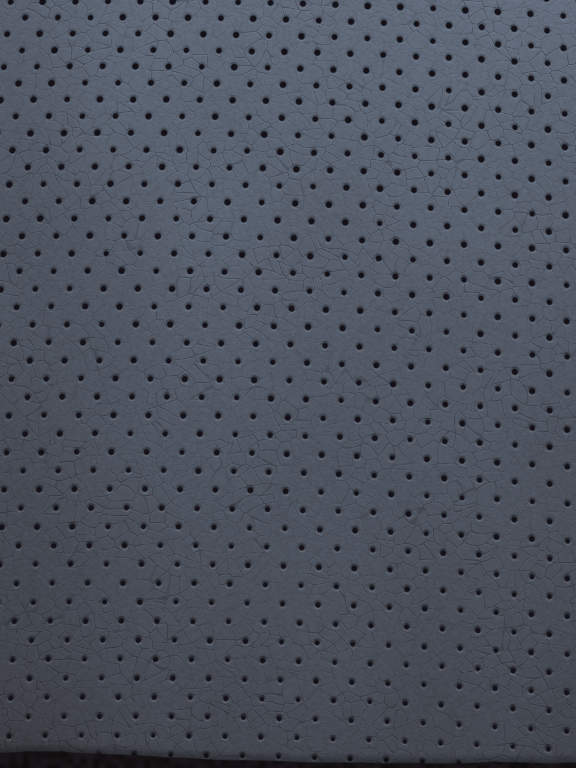
Reproduce this texture procedurally as a WebGL 2 fragment shader.

```glsl
#version 300 es
precision highp float;

uniform vec2 u_resolution;
out vec4 fragColor;

// Colours
const vec3 LEATHER_DARK = vec3(0.245, 0.255, 0.285);
const vec3 LEATHER_LIGHT = vec3(0.385, 0.425, 0.488);
const vec3 HOLE_COLOR = vec3(0.075, 0.068, 0.09);
const vec3 BACKDROP = vec3(0.075, 0.06, 0.07);

// Lengths are in canvas heights
const float HOLE_RADIUS = 0.0040;
const float HOLE_JITTER = 0.0007;
const vec3 COLUMN_START = vec3(0.310, -0.0547, 0.013);   // polynomial in depth
const vec3 COLUMN_GAP = vec3(0.0423, 0.0072, -0.0026);   // polynomial in depth
const vec3 ROW_COUNT = vec3(24.0, -3.84, 1.23);          // depth, depth^2, depth^3
const float ROW_PHASE = 0.07;
const float ROW_BEND = 0.0538;
const float BEND_CENTER = 0.143;
const float GRAIN_SCALE = 52.0;
const float FINE_GRAIN_SCALE = 105.0;
const float CREASE_WIDTH = 0.10;
const float CREASE_DEPTH = 0.14;
const float RELIEF_STEP = 0.0016;

vec2 hash2(vec2 p) {
  vec3 q = fract(p.xyx * vec3(0.1031, 0.1030, 0.0973));
  q += dot(q, q.yzx + 33.33);
  return fract((q.xx + q.yz) * q.zy);
}

float noise(vec2 p) {
  vec2 i = floor(p), f = fract(p);
  f = f * f * (3.0 - 2.0 * f);
  float low = mix(hash2(i).x, hash2(i + vec2(1, 0)).x, f.x);
  float high = mix(hash2(i + vec2(0, 1)).x, hash2(i + vec2(1, 1)).x, f.x);
  return mix(low, high, f.y);
}

float quadratic(vec3 c, float t) {
  return c.x + t * (c.y + t * c.z);
}

// Gap between the two nearest cell centres: zero along cell borders
float cellBorder(vec2 p) {
  vec2 i = floor(p), f = fract(p);
  float nearest = 9.0, second = 9.0;
  for (int y = -1; y <= 1; y++)
    for (int x = -1; x <= 1; x++) {
      vec2 o = vec2(x, y);
      float d = length(o + hash2(i + o) - f);
      second = min(second, max(nearest, d));
      nearest = min(nearest, d);
    }
  return second - nearest;
}

// Leather creases, from 0 on flat skin to 1 in a groove
float creases(vec2 p) {
  vec2 warp = vec2(noise(p * 35.0), noise(p * 35.0 + 40.0)) - 0.5;
  vec2 q = mat2(0.92, -0.38, 0.50, 1.12) * (p + 0.016 * warp);
  float coarse = 1.0 - smoothstep(0.0, CREASE_WIDTH, cellBorder(q * GRAIN_SCALE));
  float fine = 1.0 - smoothstep(0.0, 2.0 * CREASE_WIDTH, cellBorder(q.yx * FINE_GRAIN_SCALE));
  float wear = smoothstep(0.2, 0.75, noise(p * 24.0 + 9.0));
  return coarse * mix(0.3, 1.0, wear) + 0.32 * fine * (1.0 - 0.5 * wear);
}

// Offset from the nearest hole in one staggered lattice; z is its random size
vec3 holeOffset(vec2 grid, vec2 cellSize, float stagger) {
  vec2 g = grid - stagger;
  vec2 id = floor(g + 0.5);
  vec2 random = hash2(id + 57.0 + 100.0 * stagger);
  return vec3((g - id) * cellSize + HOLE_JITTER * (random - 0.5), random.x);
}

void main() {
  vec2 p = gl_FragCoord.xy / u_resolution.y;
  float pixel = 1.0 / u_resolution.y;
  float down = 1.0 - p.y;

  // Broad light, fading downward and toward the left
  float tone = 0.98 - 0.80 * down - 0.24 * smoothstep(0.28, 0.0, p.x);
  tone -= 0.12 * smoothstep(0.62, 0.75, p.x) * down;
  tone += 0.12 * (noise(p * 7.0) - 0.5) + 0.12 * (noise(p * 230.0) - 0.5);
  vec3 color = mix(LEATHER_DARK, LEATHER_LIGHT, tone);

  // Grooves with a lit lower lip
  float groove = creases(p);
  float lip = creases(p + vec2(0.3, 1.0) * RELIEF_STEP);
  color *= 1.0 - CREASE_DEPTH * groove + 0.09 * (lip - groove);

  // Perforation grid, tilted away and gently bowed
  float bow = p.x - BEND_CENTER;
  float depth = down - ROW_BEND * bow * bow + 0.0012;
  float gap = quadratic(COLUMN_GAP, depth);
  float rows = depth * quadratic(ROW_COUNT, depth) - ROW_PHASE;
  float rowRate = quadratic(ROW_COUNT * vec3(1, 2, 3), depth);
  vec2 grid = vec2((p.x - quadratic(COLUMN_START, depth)) / gap, rows);
  vec2 cellSize = vec2(gap, 1.0 / rowRate);
  vec3 even = holeOffset(grid, cellSize, 0.0);
  vec3 odd = holeOffset(grid, cellSize, 0.5);
  vec3 hole = length(even.xy) < length(odd.xy) ? even : odd;

  // Holes, smaller and with brighter lower rims near the bottom
  float radius = HOLE_RADIUS * (0.88 + 0.22 * hole.z) * (1.0 - 0.25 * down * down);
  float d = length(hole.xy) - radius;
  float side = hole.y / (length(hole.xy) + 0.0001);
  float rim = exp(-pow((d - 0.0012) / 0.0016, 2.0));
  color *= 1.0 + rim * (side * mix(0.14, 0.38, down) - 0.05);
  float soft = max(pixel, 0.0011);
  color = mix(color, HOLE_COLOR, 1.0 - smoothstep(-soft, soft, d));

  // Cut lower edge of the sheet
  float edge = 0.006 + 0.014 * smoothstep(0.45, 0.0, p.x) + 0.003 * noise(p.xx * 14.0);
  color *= mix(0.72, 1.0, smoothstep(edge, edge + 0.014, p.y));
  vec3 behind = BACKDROP * (0.7 + 0.8 * noise(p * 120.0));
  color = mix(behind, color, smoothstep(edge - pixel, edge + pixel, p.y));
  fragColor = vec4(color, 1.0);
}
```
